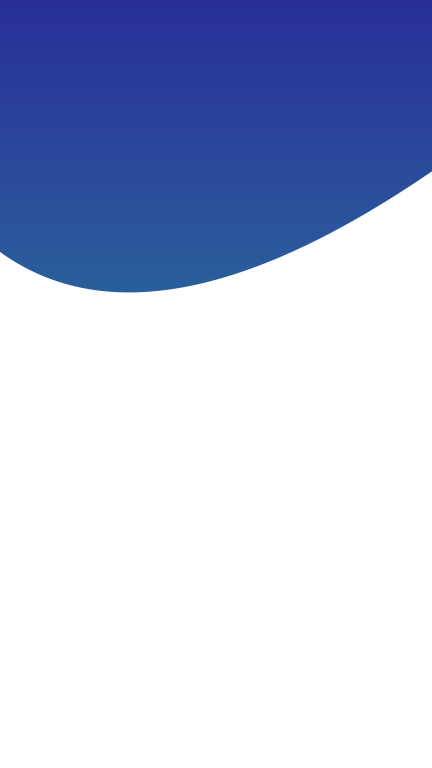
A WebGL 2 fragment shader for this background:

```glsl
#version 300 es
precision highp float;
// A blue panel hangs from the top of a white page and ends in a smooth swoop.
// The lower edge is a quadratic Bezier curve, solved for its height at each x;
// the panel is filled with a vertical gradient from indigo to steel blue.

uniform vec2 u_resolution;
out vec4 fragColor;

// Bezier points of the edge, as fractions of the canvas
const float LEFT_HEIGHT = 0.672;
const vec2 CONTROL = vec2(0.354, 0.528);
const float RIGHT_HEIGHT = 0.777;

// Gradient colours, and the height where the lower one is reached
const vec3 INDIGO = vec3(0.162, 0.180, 0.600);
const vec3 STEEL_BLUE = vec3(0.164, 0.372, 0.608);
const float GRADIENT_END = 0.620;
const vec3 PAGE_WHITE = vec3(1.0);

// Height of the edge at x: solve x(t) = 2 c t (1 - t) + t^2 for t, then get y(t)
float edgeHeight(float x) {
    float c = CONTROL.x;
    float t = (sqrt(c * c + (1.0 - 2.0 * c) * x) - c) / (1.0 - 2.0 * c);
    float fromLeft = mix(LEFT_HEIGHT, CONTROL.y, t);
    float toRight = mix(CONTROL.y, RIGHT_HEIGHT, t);
    return mix(fromLeft, toRight, t);
}

void main() {
    vec2 uv = gl_FragCoord.xy / u_resolution;

    // Panel gradient
    float depth = clamp((1.0 - uv.y) / (1.0 - GRADIENT_END), 0.0, 1.0);
    vec3 panel = mix(INDIGO, STEEL_BLUE, depth);

    // Coverage of the panel, smoothed across one pixel of the edge
    float above = uv.y - edgeHeight(uv.x);
    float pixel = length(vec2(dFdx(above), dFdy(above)));
    float coverage = clamp(above / pixel + 0.5, 0.0, 1.0);

    fragColor = vec4(mix(PAGE_WHITE, panel, coverage), 1.0);
}
```
